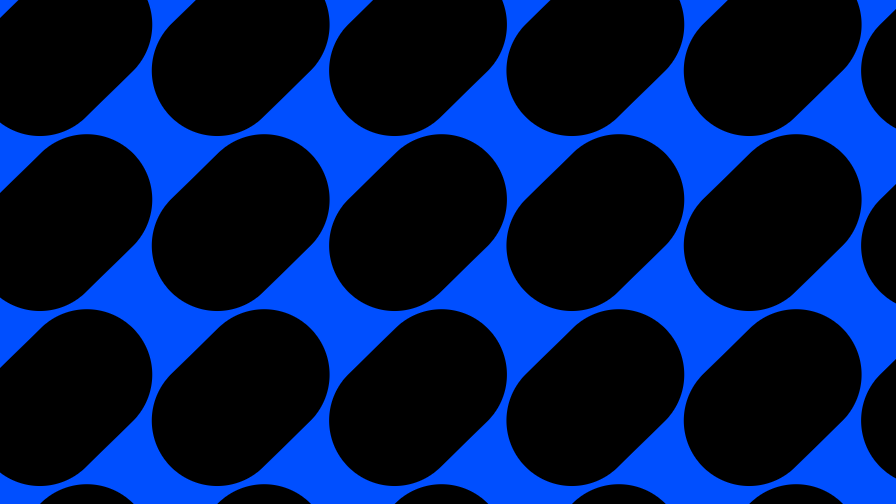
This pattern is drawn by a Shadertoy shader. Its source:

```glsl
// Black slanted capsules on a blue ground, set in a plain grid so that
// neighbours just touch at their extremes. Each pixel takes the distance to
// the nearest capsule among the surrounding cells and smooths the edge.

// Lengths are in canvas heights, measured from the lower left corner.
const vec2 PERIOD = vec2(0.35185, 0.34722);
const vec2 GRID_ORIGIN = vec2(0.8294, 0.5583);   // centre of one capsule
const vec2 HALF_AXIS = vec2(0.0466, 0.0456);     // centre to end-cap centre
const float RADIUS = 0.1298;
const vec3 GROUND_COLOR = vec3(0.0, 0.31, 1.0);
const vec3 CAPSULE_COLOR = vec3(0.0);

// Signed distance to a capsule centred on the origin.
float capsuleDistance(vec2 p, vec2 halfAxis, float radius) {
    float along = clamp(dot(p, halfAxis) / dot(halfAxis, halfAxis), -1.0, 1.0);
    return length(p - halfAxis * along) - radius;
}

// Distance to the repeated capsules, with neighbours for clean contacts.
float gridDistance(vec2 p) {
    vec2 cell = (fract((p - GRID_ORIGIN) / PERIOD + 0.5) - 0.5) * PERIOD;
    float nearest = 1.0;
    for (int y = -1; y <= 1; y++) {
        for (int x = -1; x <= 1; x++) {
            vec2 offset = vec2(float(x), float(y)) * PERIOD;
            nearest = min(nearest, capsuleDistance(cell - offset, HALF_AXIS, RADIUS));
        }
    }
    return nearest;
}

void mainImage(out vec4 fragColor, in vec2 fragCoord) {
    vec2 p = fragCoord / iResolution.y;
    float pixel = 1.0 / iResolution.y;

    // One-pixel edge ramp
    float ground = clamp(gridDistance(p) / pixel + 0.5, 0.0, 1.0);
    fragColor = vec4(mix(CAPSULE_COLOR, GROUND_COLOR, ground), 1.0);
}
```
